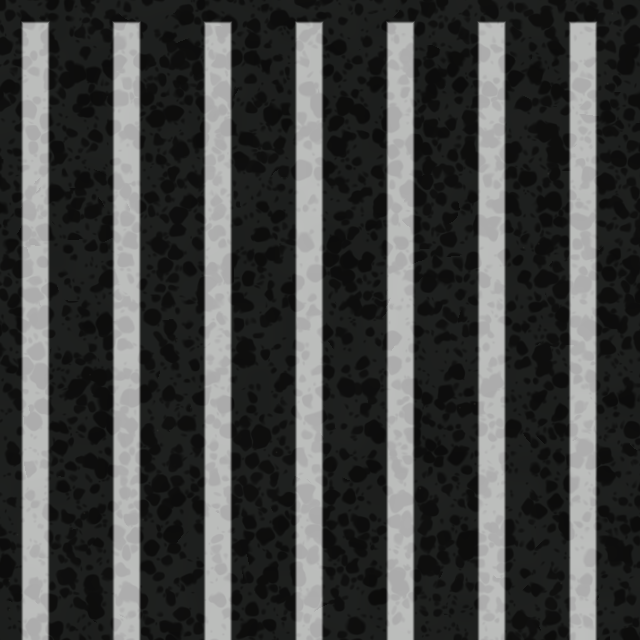
Write a three.js fragment shader that draws this pattern.

```glsl
varying vec2 vUv;

const float BAR_COUNT = 7.0;
const float BAR_PITCH = 0.1426;
const float BAR_FIRST = 0.0553;      // centre of the leftmost bar
const float BAR_HALF_WIDTH = 0.0206;
const float BAR_TOP = 0.965;
const float EDGE_SOFTNESS = 0.0028;
const float SPOT_SOFTNESS = 0.0024;
const float WARP_SCALE = 75.0;
const float WARP_AMOUNT = 0.008;
const float CLUSTER_SCALE = 9.0;     // broad drift of spot density
const vec3 GROUND = vec3(0.115, 0.122, 0.117);
const vec3 GROUND_SPOT = vec3(0.052, 0.052, 0.050);
const vec3 BAR = vec3(0.735, 0.742, 0.735);
const vec3 BAR_SPOT = vec3(0.675, 0.675, 0.675);
const vec3 DUST = vec3(0.30, 0.29, 0.25);

float hash(vec2 p) {
  return fract(sin(dot(p, vec2(127.1, 311.7))) * 43758.5453);
}

float noise(vec2 p) {
  vec2 i = floor(p);
  vec2 f = fract(p);
  f = f * f * (3.0 - 2.0 * f);
  return mix(mix(hash(i), hash(i + vec2(1.0, 0.0)), f.x),
             mix(hash(i + vec2(0.0, 1.0)), hash(i + vec2(1.0, 1.0)), f.x), f.y);
}

// Soft discs scattered one per cell; radii are in cell units.
float spots(vec2 p, float cells, float chance, float minRadius, float maxRadius) {
  vec2 q = p * cells;
  vec2 home = floor(q);
  float soft = SPOT_SOFTNESS * cells;
  float clear = 1.0;
  for (int y = -1; y <= 1; y++) {
    for (int x = -1; x <= 1; x++) {
      vec2 cell = home + vec2(float(x), float(y));
      vec2 seed = cell + cells;
      vec2 centre = cell + vec2(hash(seed + 3.1), hash(seed + 17.7));
      float radius = mix(minRadius, maxRadius, hash(seed + 41.3));
      float disc = 1.0 - smoothstep(-soft, soft, length(q - centre) - radius);
      clear *= 1.0 - disc * step(hash(seed + 59.9), chance);
    }
  }
  return 1.0 - clear;
}

// Mottling from large blots down to fine specks.
float mottle(vec2 p) {
  vec2 warp = vec2(noise(p * WARP_SCALE), noise(p * WARP_SCALE + 37.0)) - 0.5;
  vec2 q = p + WARP_AMOUNT * warp;
  float density = mix(0.55, 1.35, noise(p * CLUSTER_SCALE));
  float large = spots(q, 34.0, 0.62 * density, 0.26, 0.50);
  float medium = spots(q, 53.0, 0.50 * density, 0.22, 0.48);
  float fine = spots(q, 96.0, 0.34, 0.14, 0.36);
  return 1.0 - (1.0 - large) * (1.0 - 0.9 * medium) * (1.0 - 0.7 * fine);
}

// Coverage of the evenly spaced bars, open at the bottom.
float bars(vec2 p) {
  float index = clamp(floor((p.x - BAR_FIRST) / BAR_PITCH + 0.5), 0.0, BAR_COUNT - 1.0);
  float side = abs(p.x - BAR_FIRST - index * BAR_PITCH) - BAR_HALF_WIDTH;
  float edge = max(side, p.y - BAR_TOP);
  return 1.0 - smoothstep(-EDGE_SOFTNESS, EDGE_SOFTNESS, edge);
}

void main() {
  float stain = mottle(vUv);
  vec3 ground = mix(GROUND, GROUND_SPOT, stain);
  vec3 bar = mix(BAR, BAR_SPOT, stain);

  // Sparse pale dust on the dark ground
  ground = mix(ground, DUST, 0.5 * spots(vUv, 40.0, 0.012, 0.0, 0.03));

  vec3 color = mix(ground, bar, bars(vUv));
  color += 0.012 * (noise(vUv * 22.0) - 0.5);
  gl_FragColor = vec4(color, 1.0);
}
```
